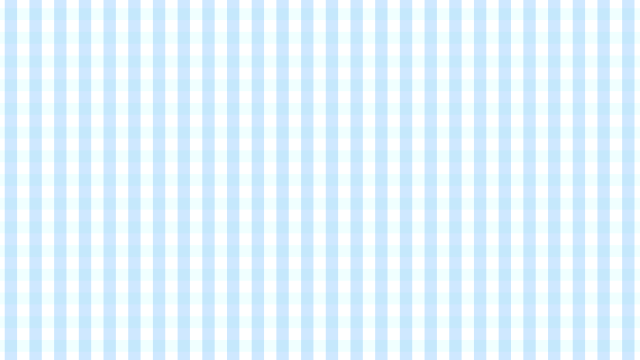
This pattern is drawn by a Shadertoy shader. Its source:

```glsl
// Pale blue gingham: bold vertical stripes woven over faint aqua horizontal bands.

// Lengths are fractions of the canvas height, measured from the canvas centre.
const vec2 PERIOD = vec2(0.0686, 0.06583);       // stripe spacing across, band spacing down
const vec2 STRIPE_WIDTH = vec2(0.0343, 0.0329);  // stripe width, band height
const vec2 STRIPE_CENTRE = vec2(0.0332, 0.0);    // centre of one stripe and one band

const vec3 WHITE = vec3(1.0, 1.0, 1.0);
const vec3 AQUA = vec3(0.94, 1.0, 1.0);
const vec3 BLUE = vec3(0.81, 0.91, 1.0);
const vec3 BLUE_ON_AQUA = vec3(0.772, 0.91, 0.99);

// Antialiased coverage of the repeating stripes along each axis.
vec2 stripeCoverage(vec2 p, float pixelSize) {
    vec2 cell = fract((p - STRIPE_CENTRE) / PERIOD + 0.5) - 0.5;
    vec2 insideDistance = 0.5 * STRIPE_WIDTH - abs(cell) * PERIOD;
    return clamp(insideDistance / pixelSize + 0.5, 0.0, 1.0);
}

void mainImage(out vec4 fragColor, in vec2 fragCoord) {
    float pixelSize = 1.0 / iResolution.y;
    vec2 p = (fragCoord - 0.5 * iResolution.xy) * pixelSize;
    vec2 coverage = stripeCoverage(p, pixelSize);

    // Bands tint both the ground and the stripes that cross them.
    vec3 ground = mix(WHITE, AQUA, coverage.y);
    vec3 stripe = mix(BLUE, BLUE_ON_AQUA, coverage.y);
    fragColor = vec4(mix(ground, stripe, coverage.x), 1.0);
}
```
